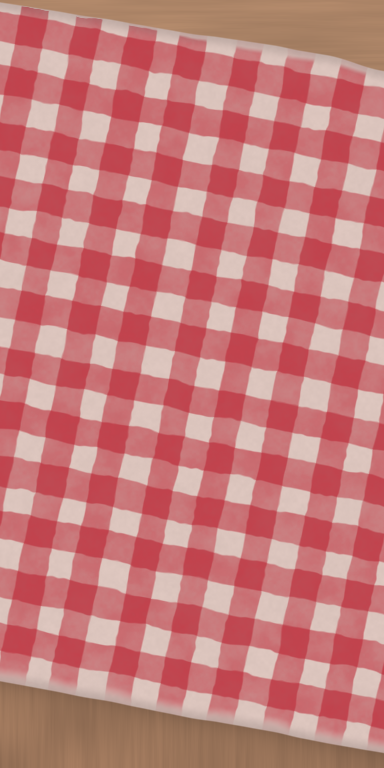
Reproduce this pattern procedurally as a Shadertoy shader.

```glsl
// Tilted red and cream gingham cloth with painted checks, lying on brown wood.
#define PITCH vec2(0.1405, 0.1420)   // check spacing in canvas widths
#define ANCHOR vec2(0.409, 1.057)    // centre of one cream check
#define TILT 0.2                     // radians, clockwise
#define BAND 0.255                   // half width of a red band, in checks
#define WOBBLE 0.045                 // waviness of band edges
#define CREAM vec3(0.86, 0.77, 0.74)
#define PINK vec3(0.785, 0.435, 0.45)
#define RED vec3(0.75, 0.26, 0.30)
#define WOOD_TOP vec3(0.67, 0.515, 0.40)
#define WOOD_LOW vec3(0.605, 0.455, 0.35)

float hash(vec2 p) {
    vec3 q = fract(vec3(p.xyx) * 0.1031);
    q += dot(q, q.yzx + 33.33);
    return fract((q.x + q.y) * q.z);
}

float noise(vec2 p) {
    vec2 i = floor(p), f = fract(p);
    f = f * f * (3.0 - 2.0 * f);
    return mix(mix(hash(i), hash(i + vec2(1, 0)), f.x),
               mix(hash(i + vec2(0, 1)), hash(i + vec2(1, 1)), f.x), f.y);
}

float fbm(vec2 p) {
    float sum = 0.0, amp = 0.5;
    for (int i = 0; i < 4; i++) {
        sum += amp * noise(p);
        p = p * 2.03 + 17.1;
        amp *= 0.5;
    }
    return sum / 0.9375;
}

// Coverage of the red band in each cell; width and centre vary per band.
float band(float x, float seed, float aa) {
    float id = floor(x);
    float width = BAND + 0.035 * (hash(vec2(id + 50.0, seed)) - 0.5);
    float shift = 0.05 * (hash(vec2(id + 90.0, seed)) - 0.5);
    return 1.0 - smoothstep(-aa, aa, abs(x - id - 0.5 - shift) - width);
}

vec3 wood(vec2 p, float below) {
    float isTop = step(1.0, p.y);
    vec2 grainScale = mix(vec2(110.0, 5.0), vec2(4.0, 90.0), isTop);
    float grain = fbm(p * grainScale);
    vec3 col = mix(WOOD_LOW, WOOD_TOP, isTop);
    col *= 0.94 + 0.12 * grain;
    col *= 0.95 + 0.10 * noise(p * vec2(5.0, 9.0));
    // Soft shadow under the near edge of the cloth
    float shadow = exp(-max(below, 0.0) * 28.0) * (1.0 - isTop);
    return col * (1.0 - 0.16 * shadow);
}

vec3 cloth(vec2 p, float fromTop, float fromLow, float pixel) {
    // Turn the canvas into check coordinates
    float c = cos(TILT), s = sin(TILT);
    vec2 d = p - ANCHOR;
    vec2 g = vec2(c * d.x - s * d.y, s * d.x + c * d.y) / PITCH;

    // Brushed, slightly uneven edges
    vec2 wave = vec2(noise(g * vec2(1.7, 2.6) + 31.0),
                     noise(g * vec2(2.6, 1.7) + 73.0)) - 0.5;
    vec2 rough = vec2(noise(g * 9.0 + 11.0), noise(g * 9.0 + 57.0)) - 0.5;
    vec2 w = g + WOBBLE * (wave * vec2(0.8, 1.3) + 0.6 * rough);
    float aa = 1.1 * pixel / PITCH.x;
    float warp = band(w.x, 3.0, aa);
    float weft = band(w.y, 8.0, aa);

    // Pigment pools and thins inside the bands
    float wash = fbm(g * 2.3 + 5.0) - 0.5;
    float grain = fbm(p * 95.0) - 0.5;
    float thin = clamp(0.13 - wash * 0.55 - grain * 0.30, 0.0, 0.45);
    vec3 pink = mix(PINK, CREAM, thin * 0.65);
    pink = mix(pink, RED, clamp(wash * 0.4, 0.0, 0.18));
    vec3 red = mix(RED, PINK, thin * 0.55);

    // Dye fades out into the hems
    float hem = smoothstep(0.006, 0.045, fromLow + 0.012 * wash);
    float topHem = 0.004 + 0.026 * smoothstep(0.25, 0.75, p.x);
    hem *= smoothstep(topHem * 0.4, topHem, fromTop + 0.01 * wash);
    warp *= mix(0.12, 1.0, hem);
    weft *= hem;

    vec3 col = mix(CREAM, pink, max(warp, weft));
    col = mix(col, red, warp * weft);
    col *= 1.0 + 0.035 * grain + 0.025 * wash;

    // Rounded, shaded rims
    float rim = min(fromTop, fromLow);
    return col * mix(0.88, 1.0, smoothstep(0.0, 0.035, rim));
}

void mainImage(out vec4 fragColor, in vec2 fragCoord) {
    vec2 p = fragCoord / iResolution.x;
    float pixel = 1.0 / iResolution.x;

    // Distances inward from the two slanted cloth edges
    float ripple = 0.005 * (noise(vec2(p.x * 14.0, 2.0)) - 0.5);
    float topEdge = 1.992 - 0.158 * p.x - 0.02 * smoothstep(0.85, 1.0, p.x);
    float lowEdge = 0.224 - 0.186 * p.x;
    float fromTop = topEdge + ripple - p.y;
    float fromLow = p.y - lowEdge - ripple;
    float inside = smoothstep(-pixel, pixel, min(fromTop, fromLow));

    vec3 col = mix(wood(p, -fromLow), cloth(p, fromTop, fromLow, pixel), inside);
    fragColor = vec4(col, 1.0);
}
```
